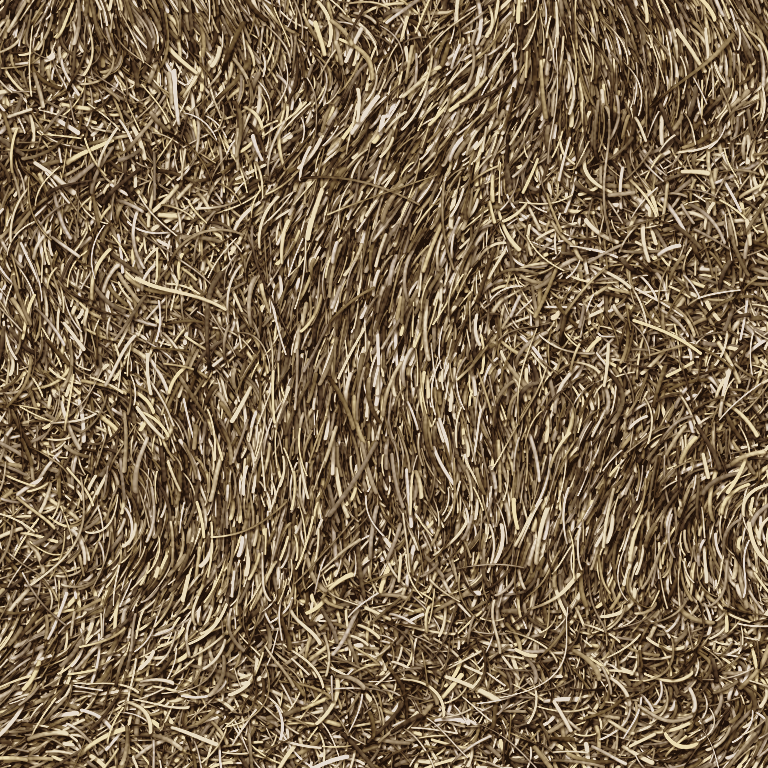
Reproduce this texture procedurally as a Shadertoy shader.

```glsl
const int LAYERS = 17;
const vec2 SHADOW_SHIFT = vec2(-0.0012, 0.0020);

vec4 hash4(vec3 p) {
    vec4 q = fract(p.xyzx * vec4(0.1031, 0.1030, 0.0973, 0.1099));
    q += dot(q, q.wzxy + 33.33);
    return fract((q.xxyz + q.yzzw) * q.zywx);
}

float valueNoise(vec2 p, float seed) {
    vec2 cell = floor(p);
    vec2 f = fract(p);
    f = f * f * (3.0 - 2.0 * f);
    float a = hash4(vec3(cell, seed)).x;
    float b = hash4(vec3(cell + vec2(1.0, 0.0), seed)).x;
    float c = hash4(vec3(cell + vec2(0.0, 1.0), seed)).x;
    float d = hash4(vec3(cell + 1.0, seed)).x;
    return mix(mix(a, b, f.x), mix(c, d, f.x), f.y);
}

// Main lay of the straw (x) and how far single stalks stray from it (y)
vec2 layField(vec2 uv) {
    float lean = (valueNoise(uv * 5.0, 101.0) - 0.5) * 1.5;
    float fallen = 1.0 - smoothstep(0.02, 0.2, uv.y);
    float mess = valueNoise(uv * vec2(4.0, 7.0), 102.0);
    return vec2(1.5 + lean - 0.8 * fallen, mix(0.3, 1.6, smoothstep(0.2, 0.75, mess)));
}

// Distance to a slightly bent stalk lying along x
float stalkDistance(vec2 q, float halfLength, float bend) {
    q.y += bend * (q.x * q.x / halfLength - 0.4 * halfLength);
    q.x = max(abs(q.x) - halfLength, 0.0);
    return length(q);
}

// Lays one grid of stalks over the surface (x: tone, y: warmth)
vec2 addStalks(vec2 surface, vec2 uv, vec2 lay, float cellSize, float density,
               float seed, float pixel) {
    vec2 grid = uv / cellSize + seed * vec2(0.37, 0.61);
    vec2 base = floor(grid);
    for (int j = -1; j <= 1; j++)
    for (int i = -1; i <= 1; i++) {
        vec2 id = base + vec2(i, j);
        vec4 place = hash4(vec3(id + 40.0, seed));
        vec4 look = hash4(vec3(id + 97.0, seed + 31.0));
        if (fract(place.x * 7.0 + look.y * 5.0) > density) continue;

        vec2 offset = (grid - id - place.xy) * cellSize;
        float angle = lay.x + (place.z * 2.0 - 1.0) * lay.y;
        vec2 along = vec2(cos(angle), sin(angle));
        mat2 toStalk = mat2(along.x, -along.y, along.y, along.x);
        vec2 q = toStalk * offset;
        float halfLength = cellSize * mix(0.3, 0.92, place.w);
        float halfWidth = mix(0.0011, 0.0031, look.x * look.x);
        float bend = (look.w - 0.5) * 0.35;

        // Cast shadow
        vec2 shifted = q - toStalk * SHADOW_SHIFT * -1.0;
        float shade = stalkDistance(shifted, halfLength, bend);
        surface.x *= 1.0 - 0.42 * (1.0 - smoothstep(halfWidth * 0.5, halfWidth + 0.0032, shade));

        // Rounded stalk, brighter on one flank and uneven lengthwise
        float d = stalkDistance(q, halfLength, bend);
        float cover = 1.0 - smoothstep(halfWidth - 0.6 * pixel, halfWidth + 0.6 * pixel, d);
        float rim = clamp(d / halfWidth, 0.0, 1.0);
        float tone = mix(0.24, 1.1, look.y) * (1.0 - 0.3 * rim * rim);
        tone += (look.w - 0.5) * 0.35 * q.x / halfLength;
        tone += 0.08 * clamp(q.y * sign(along.x) / halfWidth, -1.0, 1.0);
        surface = mix(surface, vec2(tone, look.z), cover);
    }
    return surface;
}

vec3 strawColor(float tone) {
    float t = clamp(tone, 0.0, 1.0) * 5.0;
    vec3 c = mix(vec3(0.12, 0.07, 0.04), vec3(0.31, 0.22, 0.14), clamp(t, 0.0, 1.0));
    c = mix(c, vec3(0.46, 0.38, 0.26), clamp(t - 1.0, 0.0, 1.0));
    c = mix(c, vec3(0.60, 0.52, 0.41), clamp(t - 2.0, 0.0, 1.0));
    c = mix(c, vec3(0.74, 0.67, 0.56), clamp(t - 3.0, 0.0, 1.0));
    return mix(c, vec3(0.91, 0.87, 0.79), clamp(t - 4.0, 0.0, 1.0));
}

void mainImage(out vec4 fragColor, in vec2 fragCoord) {
    vec2 uv = fragCoord / iResolution.y;
    float pixel = 1.0 / iResolution.y;
    vec2 lay = layField(uv);

    // Stalks from the deep short litter up to the longer top layer
    vec2 surface = vec2(0.1, 0.5);
    for (int k = 0; k < LAYERS; k++) {
        float height = float(k) / float(LAYERS - 1);
        float cellSize = mix(0.019, 0.042, height * height);
        surface = addStalks(surface, uv, lay, cellSize, 1.0, float(k) + 1.0, pixel);
    }
    // A few long loose stalks
    surface = addStalks(surface, uv, vec2(lay.x, 1.3), 0.09, 0.22, 53.0, pixel);

    // Clumps, fine grain and contrast
    float clump = valueNoise(uv * 13.0, 103.0) + valueNoise(uv * 34.0, 104.0) - 1.0;
    float grain = valueNoise(uv * 300.0, 105.0) - 0.5;
    float tone = surface.x * (1.0 + 0.25 * clump) + 0.14 * grain;
    tone = (tone - 0.45) * 1.35 + 0.46;

    vec3 tint = mix(vec3(0.99, 0.99, 1.05), vec3(1.02, 1.0, 0.88), surface.y);
    fragColor = vec4(strawColor(tone) * tint, 1.0);
}
```
